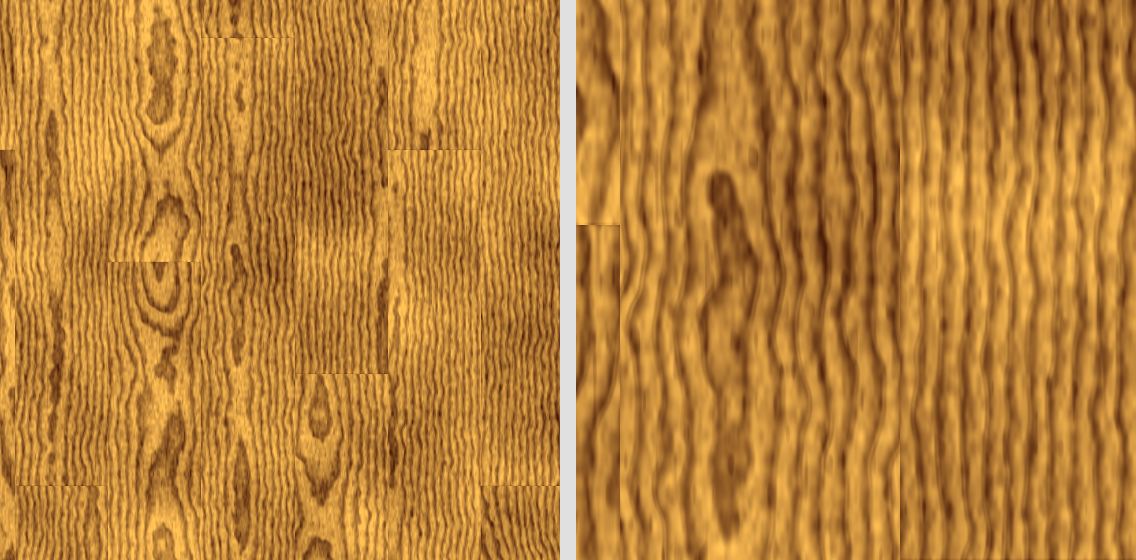
Left, the full canvas; right, a detail of the centre.
This texture is drawn by a WebGL 2 fragment shader. Its source:

```glsl
#version 300 es
precision highp float;
// Golden wood planks in six staggered columns, with wavy embossed grain and cathedral figures.
uniform vec2 u_resolution;
out vec4 fragColor;

float hash(vec2 p) {
    return fract(sin(dot(p, vec2(127.1, 311.7))) * 43758.5453);
}

float noise(vec2 p) {
    vec2 i = floor(p), f = fract(p);
    f = f * f * (3.0 - 2.0 * f);
    return mix(mix(hash(i), hash(i + vec2(1, 0)), f.x),
               mix(hash(i + vec2(0, 1)), hash(i + vec2(1, 1)), f.x), f.y);
}

// Darkness of the growth rings, cut from a wobbling trunk whose heart lies at x = heart.
float latewood(vec2 p, float heart, float broad, float seed) {
    vec2 q = p + seed * vec2(3.7, 7.3);
    float calm = noise(q * vec2(4.0, 6.0) + 9.0);
    float x = p.x - heart;
    x += 0.022 * (noise(q * vec2(4.0, 5.0)) - 0.5);
    x += (0.002 + 0.013 * calm * calm) * (noise(q * vec2(11.0, 24.0)) - 0.5);
    x += 0.005 * (noise(q * vec2(35.0, 40.0)) - 0.5);
    float z = mix(0.004, 0.045, broad);
    z += mix(0.028, 0.034, broad) * noise(vec2(q.x * 5.0, q.y * 5.5) + 31.0);
    z += mix(0.006, 0.014, broad) * (noise(q * vec2(22.0, 16.0)) - 0.5);
    float radius = length(vec2(x, z)) + 0.0035 * noise(q * vec2(130.0, 55.0));
    float t = fract(radius / 0.0128);
    return smoothstep(0.3, 0.82, t) * (1.0 - smoothstep(0.82, 1.0, t));
}

void main() {
    vec2 p = gl_FragCoord.xy / u_resolution.y;

    // Staggered boards: each column has one butt joint, shifted by two fifths.
    float column = floor((p.x - 0.026) * 6.0);
    float left = column / 6.0 + 0.026;
    float joint = fract(0.133 + 0.4 * column);
    float upper = step(joint, p.y);
    float seed = column * 2.0 + upper + 5.0;

    // Where the trunk's heart crosses the board, and how broad its flat figure is.
    float odd = mod(column, 2.0);
    float center = mix(0.82 - 0.19 * column, 0.42 + odd * (0.02 + 0.17 * column), upper);
    float heart = left + center / 6.0;
    float broad = max(exp(-2.0 * abs(column - 1.0)), odd * (1.0 - upper) * 0.8);

    // Rings, with relief lit from the upper left.
    float late = latewood(p, heart, broad, seed);
    float beside = latewood(p + vec2(0.0024, -0.0012), heart, broad, seed);
    float tone = 0.82 - 0.72 * late + 0.36 * (late - beside);

    // Fine fibers and short pores.
    vec2 q = p + seed * vec2(1.3, 2.1);
    tone += 0.34 * (noise(q * vec2(300.0, 75.0)) - 0.5);
    tone += 0.26 * (noise(q * vec2(410.0, 150.0) + 5.0) - 0.5);
    tone -= 0.26 * smoothstep(0.66, 0.92, noise(q * vec2(270.0, 55.0) + 17.0));

    // Broad stains across each board.
    tone += 0.55 * (noise(q * vec2(5.0, 7.0)) - 0.5);
    tone += 0.28 * (noise(q * vec2(16.0, 12.0)) - 0.5);

    // Faint seams at the board ends.
    tone -= 0.14 * (1.0 - smoothstep(0.0005, 0.002, abs(p.y - joint)));

    vec3 umber = vec3(0.50, 0.30, 0.12);
    vec3 gold = vec3(0.98, 0.73, 0.32);
    fragColor = vec4(mix(umber, gold, clamp(tone, -0.45, 1.08)), 1.0);
}
```
